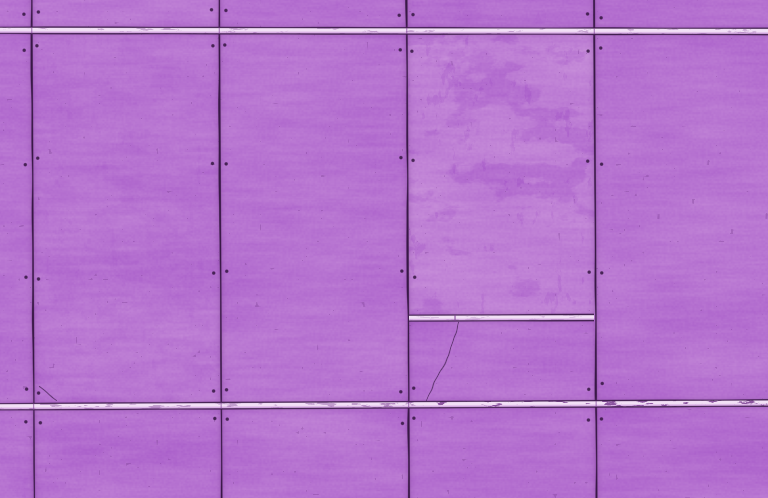
Write a Shadertoy shader that draws this texture.

```glsl
const vec2 PITCH = vec2(0.3765, 0.751);
const vec2 ORIGIN = vec2(0.066, 0.187);
const vec3 DEEP = vec3(0.67, 0.38, 0.795);
const vec3 PALE = vec3(0.785, 0.565, 0.855);
const vec3 SHADE = vec3(0.48, 0.24, 0.57);
const vec3 GAP = vec3(0.20, 0.08, 0.25);
const vec3 METAL = vec3(0.95, 0.88, 0.965);

float hash(vec2 p) {
    return fract(sin(dot(p, vec2(127.1, 311.7))) * 43758.5453);
}

float noise(vec2 p) {
    vec2 i = floor(p), f = fract(p);
    f = f * f * (3.0 - 2.0 * f);
    return mix(mix(hash(i), hash(i + vec2(1, 0)), f.x),
               mix(hash(i + vec2(0, 1)), hash(i + vec2(1, 1)), f.x), f.y);
}

float fbm(vec2 p) {
    float sum = 0.0, amp = 0.5;
    for (int i = 0; i < 5; i++) {
        sum += amp * noise(p);
        p = p * 2.03 + 17.3;
        amp *= 0.5;
    }
    return sum / 0.97;
}

// Coverage of a shape from its signed distance
float fill(float d, float aa) {
    return 1.0 - smoothstep(-aa, aa, d);
}

float segment(vec2 p, vec2 a, vec2 b) {
    vec2 ab = b - a;
    return length(p - a - ab * clamp(dot(p - a, ab) / dot(ab, ab), 0.0, 1.0));
}

// Painted board: brushed streaks, blotches, scuffs and grain
float boardTone(vec2 p, vec2 cell, float wear) {
    vec2 q = p + 7.0 * cell;
    float tone = 0.42 + 0.16 * (hash(cell + 3.7) - 0.5);
    tone += 0.55 * (fbm(q * vec2(5.0, 11.0)) - 0.5);
    tone += 0.40 * (fbm(q * vec2(12.0, 110.0)) - 0.5);
    tone += 0.16 * (noise(q * 260.0) - 0.5);
    float blotch = smoothstep(0.53, 0.64, fbm(q * vec2(15.0, 26.0)));
    float scuff = smoothstep(0.66, 0.76, fbm(q * vec2(65.0, 30.0)));
    return tone - wear * (0.30 * blotch + 0.25 * scuff);
}

// Metal strip centred on d = 0, with dark lips and chipped paint
vec3 addRail(vec3 col, vec2 p, float d, float halfWidth, float chips, float aa) {
    col = mix(col, SHADE, 0.45 * exp(-max(abs(d) - halfWidth, 0.0) * 260.0));
    float lip = 0.0018 + 0.0012 * noise(vec2(p.x * 9.0, p.y * 3.0));
    col = mix(col, GAP, 0.9 * fill(abs(d) - halfWidth - lip, aa));
    float stain = smoothstep(0.58, 0.72, fbm(p * vec2(45.0, 190.0)));
    vec3 strip = mix(METAL, PALE, 0.7 * smoothstep(0.1, -0.9, d / halfWidth));
    strip = mix(strip, SHADE, chips * stain);
    return mix(col, strip, fill(abs(d) - halfWidth, aa));
}

// Screw pairs along both vertical edges of each board
float screws(vec2 local, vec2 cell, float aa) {
    float side = step(0.5 * PITCH.x, local.x);
    float row = clamp(floor((local.y - 0.034) / 0.228 + 0.5), 0.0, 3.0);
    vec2 seed = cell * 5.0 + vec2(side, row);
    vec2 jitter = vec2(0.004, 0.016) * (vec2(hash(seed), hash(seed + 9.1)) - 0.5);
    vec2 at = vec2(mix(0.012, PITCH.x - 0.014, side), 0.034 + 0.228 * row);
    return fill(length(local - at - jitter) - 0.0033, aa);
}

void mainImage(out vec4 fragColor, in vec2 fragCoord) {
    vec2 p = fragCoord / iResolution.y;
    float aa = 0.8 / iResolution.y;

    // Grid of boards, with slightly sagging rows
    vec2 bent = p;
    bent.y -= mix(0.0065, -0.002, p.y) * (p.x - 0.77);
    bent.x += 0.005 * (p.y - 0.5);
    vec2 grid = (bent - ORIGIN) / PITCH;
    vec2 cell = floor(grid);
    vec2 local = fract(grid) * PITCH;
    vec2 edge = (grid - floor(grid + 0.5)) * PITCH;
    bool split = cell == vec2(2.0, 0.0);
    float shortRail = local.y - 0.174;
    bool upper = split && shortRail > 0.0;

    // Board paint
    float wear = upper ? 1.0 : 0.35 * hash(cell + 1.3);
    float tone = boardTone(p, cell, wear);
    tone += upper ? 0.20 : (split ? -0.10 : 0.0);
    tone -= 0.10 * smoothstep(2.5, 3.5, cell.x + 0.5);
    vec3 col = mix(DEEP, PALE, clamp(tone, -0.2, 1.1));
    float speck = smoothstep(0.94, 0.98, noise(p * 130.0));
    col = mix(col, SHADE, 0.35 * speck);

    // Vertical seams of uneven width
    float seamId = floor(grid.x + 0.5);
    float uneven = noise(vec2(seamId * 13.0, p.y * 14.0));
    float seam = abs(edge.x + 0.0012 * (uneven - 0.5));
    col = mix(col, SHADE, 0.5 * exp(-seam * 230.0));
    col = mix(col, GAP, 0.95 * fill(seam - 0.0011 - 0.0012 * uneven, aa));
    col = mix(col, GAP, 0.85 * screws(local, cell, aa));

    // Cracks in two boards
    vec2 rough = p + 0.005 * (vec2(noise(p * 60.0), noise(p * 60.0 + 5.0)) - 0.5);
    vec2 bend = vec2(0.900, 0.285);
    float crack = min(segment(rough, vec2(0.921, 0.353), bend),
                      segment(rough, bend, vec2(0.856, 0.197)));
    crack = min(crack, segment(rough, vec2(0.080, 0.222), vec2(0.115, 0.196)));
    col = mix(col, GAP, 0.75 * fill(crack - 0.0008, aa));

    // Short rail across the split board, then the full rails
    if (split && local.x > 0.002 && local.x < PITCH.x - 0.003) {
        col = addRail(col, p, shortRail, 0.0048, 0.2, aa);
        float joint = abs(local.x - 0.094) - 0.001;
        col = mix(col, SHADE, fill(max(joint, abs(shortRail) - 0.005), aa));
    }
    float chips = p.y < 0.5 ? mix(0.4, 0.85, smoothstep(0.7, 0.9, p.x)) : 0.35;
    col = addRail(col, p, edge.y, 0.0052, chips, aa);
    float notch = max(abs(edge.x) - 0.001, abs(edge.y) - 0.006);
    col = mix(col, SHADE, 0.7 * fill(notch, aa));

    fragColor = vec4(clamp(col, 0.0, 1.0), 1.0);
}
```
